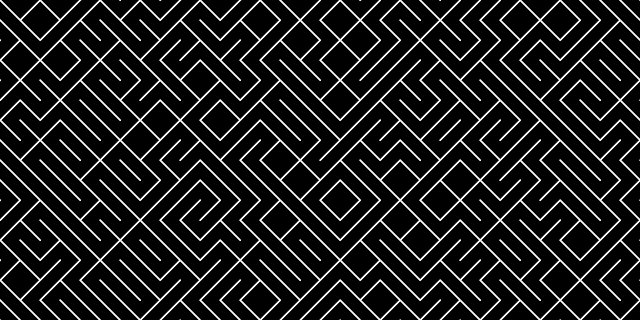
This pattern is drawn by a Shadertoy shader. Its source:

```glsl
// Diagonal maze: a square grid in which every cell holds one of its two
// diagonals, chosen by a hash. Thin pale strokes are drawn on black from the
// distance to the nearest diagonal, so strokes join cleanly at cell corners.

const float ROWS = 16.0;             // cells along the canvas height
const float HALF_WIDTH = 0.0434;     // half stroke width, in cells
const float FALLING_SHARE = 0.54;    // share of cells that fall to the right
const vec2 GRID_SHIFT = vec2(0.01, -0.01);
const vec3 BACKGROUND = vec3(0.0);
const vec3 STROKE = vec3(0.99);

// Pseudo-random value in 0..1 for a grid cell
float hash(vec2 cell) {
    vec3 p = fract(vec3(cell.xyx) * 0.1031);
    p += dot(p, p.yzx + 33.33);
    return fract((p.x + p.y) * p.z);
}

// Distance from p to the segment a-b
float segmentDistance(vec2 p, vec2 a, vec2 b) {
    vec2 ab = b - a;
    float t = clamp(dot(p - a, ab) / dot(ab, ab), 0.0, 1.0);
    return length(p - a - ab * t);
}

// Distance to the diagonal of one cell; local is measured from its lower left
float diagonalDistance(vec2 local, vec2 cell, float fallingShare) {
    float falling = step(hash(cell), fallingShare);
    return segmentDistance(local, vec2(0.0, falling), vec2(1.0, 1.0 - falling));
}

// Nearest diagonal among the cell and its neighbours
float mazeDistance(vec2 p, float fallingShare) {
    vec2 home = floor(p);
    float nearest = 1.0;
    for (int y = -1; y <= 1; y++) {
        for (int x = -1; x <= 1; x++) {
            vec2 cell = home + vec2(x, y);
            nearest = min(nearest, diagonalDistance(p - cell, cell + 57.0, fallingShare));
        }
    }
    return nearest;
}

// Stroke coverage with an edge one pixel wide
float strokeCoverage(float dist, float halfWidth, float pixel) {
    return 1.0 - smoothstep(halfWidth - 0.5 * pixel, halfWidth + 0.5 * pixel, dist);
}

void mainImage(out vec4 fragColor, in vec2 fragCoord) {
    float pixel = ROWS / iResolution.y;
    vec2 p = fragCoord * pixel - GRID_SHIFT;
    float coverage = strokeCoverage(mazeDistance(p, FALLING_SHARE), HALF_WIDTH, pixel);
    fragColor = vec4(mix(BACKGROUND, STROKE, coverage), 1.0);
}
```
